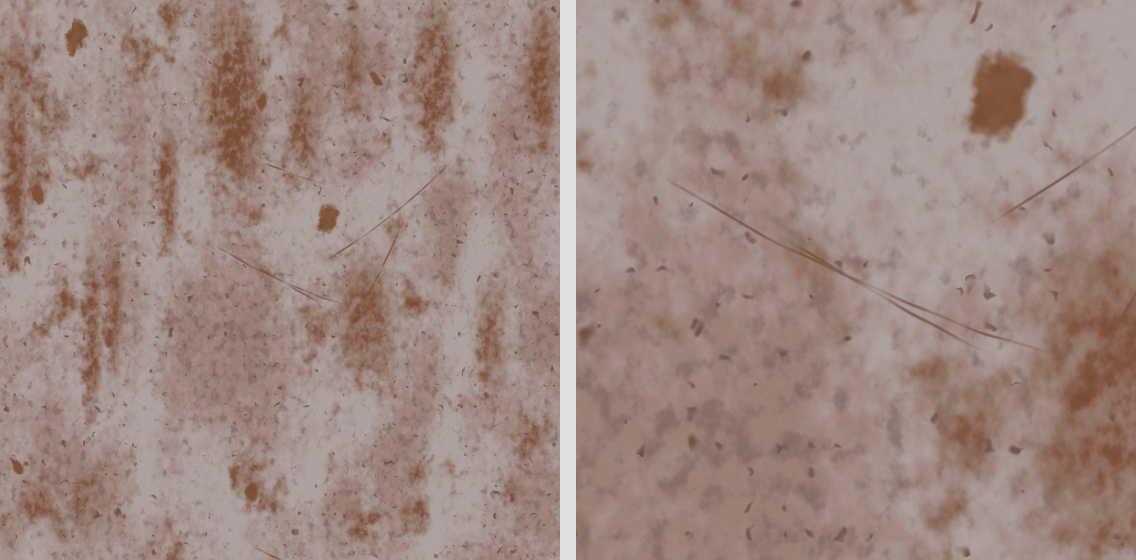
Left, the full canvas; right, a detail of the centre.
Give the GLSL for this texture, as a WebGL 2 fragment shader.

```glsl
#version 300 es
precision highp float;

uniform vec2 u_resolution;
out vec4 fragColor;

vec2 hash(vec2 c) {
    vec3 q = fract(c.xyx * vec3(0.1031, 0.1030, 0.0973));
    q += dot(q, q.yzx + 33.33);
    return fract((q.xx + q.yz) * q.zy);
}

float corner(vec2 cell, vec2 offset) {
    return dot(hash(cell) * 2.0 - 1.0, offset);
}

float gradientNoise(vec2 p) {
    vec2 i = floor(p), f = fract(p), e = vec2(1.0, 0.0);
    vec2 u = f * f * f * (f * (f * 6.0 - 15.0) + 10.0);
    return mix(mix(corner(i, f), corner(i + e, f - e), u.x),
               mix(corner(i + e.yx, f - e.yx), corner(i + 1.0, f - 1.0), u.x), u.y);
}

float fbm(vec2 p) {
    float sum = 0.0, amp = 1.0;
    for (int i = 0; i < 4; i++) {
        sum += amp * gradientNoise(p);
        p = mat2(1.6, 1.2, -1.2, 1.6) * p + 17.3;
        amp *= 0.55;
    }
    return sum;
}

vec2 rotate(vec2 p, float a) {
    return mat2(cos(a), -sin(a), sin(a), cos(a)) * p;
}

// One ragged, soft pit in some of the cells of a grid
float pits(vec2 p, float scale, float chance) {
    vec2 q = p * scale;
    q += 0.4 * vec2(gradientNoise(q * 2.3), gradientNoise(q * 2.3 + 41.0));
    vec2 cell = floor(q), h = hash(cell + scale), k = hash(cell + scale + 57.0);
    vec2 d = rotate(fract(q) - 0.35 - 0.3 * h, 3.1 * k.y) * vec2(1.0, 1.4);
    float r = 0.16 + 0.18 * k.y * k.y;
    return step(k.x, chance) * (1.0 - smoothstep(0.2 * r, r, length(d)));
}

// Soft upright runs of rust
float streaks(vec2 p, float ragged) {
    float rust = 0.0;
    for (int i = 0; i < 11; i++) {
        vec2 h = hash(vec2(i, 7)), k = hash(vec2(i, 19));
        vec2 center = vec2((float(i) + h.x) / 11.0, 0.35 + 0.55 * h.y);
        vec2 size = vec2(mix(0.018, 0.065, k.x * k.x), mix(0.09, 0.21, k.y));
        vec2 e = abs(p - center + ragged * vec2(0.012, 0.06)) / size;
        float body = exp(-e.x * e.x * 1.2) * (1.0 - smoothstep(0.2, 1.4, e.y));
        rust = max(rust, body * mix(0.6, 1.0, k.y));
    }
    return rust;
}

// Solid flakes with an uneven rim
float flakes(vec2 p, float ragged) {
    float mask = 0.0;
    for (int i = 0; i < 7; i++) {
        vec2 h = hash(vec2(i, 43)), k = hash(vec2(i, 71));
        vec2 d = rotate(p - h, 1.4 * k.x - 0.7) * vec2(1.9, 1.0);
        float r = mix(0.014, 0.036, k.y * k.y);
        mask = max(mask, 1.0 - smoothstep(0.6, 1.15, length(d) / r + 1.1 * ragged));
    }
    return mask;
}

// Hair-thin bent scratches
float scratches(vec2 p) {
    float mask = 0.0, soft = 1.0 / u_resolution.y;
    p += 0.002 * gradientNoise(p * 25.0);
    for (int i = 0; i < 6; i++) {
        vec2 h = hash(vec2(i, 101)), k = hash(vec2(i, 131));
        vec2 q = rotate(p - vec2(0.3 + 0.6 * h.x, 0.8 * h.y), mix(-0.7, 1.15, k.x));
        float len = mix(0.12, 0.32, k.y);
        float d = abs(q.y + (h.y - 0.2) * q.x * (len - q.x));
        float ends = smoothstep(0.0, 0.03, q.x) * (1.0 - smoothstep(len - 0.05, len, q.x));
        mask = max(mask, ends * (1.0 - smoothstep(0.0, 0.0009 + soft, d)));
    }
    return mask * smoothstep(-0.5, 0.3, gradientNoise(p * 40.0));
}

void main() {
    vec2 p = gl_FragCoord.xy / u_resolution.y;
    float clouds = fbm(p * vec2(6.0, 4.0) + 3.0);
    float grain = fbm(p * vec2(64.0, 54.0));
    float flecks = fbm(p * vec2(85.0, 62.0) + 23.0);
    float ragged = fbm(p * 28.0 + 9.0);
    float wipes = smoothstep(0.05, 0.5, gradientNoise(p * vec2(11.0, 1.3) + 5.0));

    // Faded paint with warm clouds and pale upright wipes
    float warmth = 1.1 * clouds + 0.45 * flecks + 0.4 * ragged - 0.6 * wipes;
    vec3 color = mix(vec3(0.68, 0.635, 0.63), vec3(0.61, 0.495, 0.455), smoothstep(-0.6, 0.65, warmth));
    float worn = smoothstep(0.02, 0.7, grain + 0.4 * clouds - 0.2 * wipes);
    color = mix(color, vec3(0.48, 0.39, 0.37), 0.68 * worn);

    // Rust: a soft stain, then dust that gathers along the grain
    float patches = smoothstep(-0.02, 0.65, fbm(p * vec2(8.0, 5.0) + 31.0) + 0.2 * ragged);
    float rust = max(streaks(p, ragged), 0.7 * patches) * (1.0 - 0.4 * wipes);
    color = mix(color, vec3(0.555, 0.425, 0.37), 0.65 * smoothstep(0.1, 0.7, rust));
    float dust = rust * (0.8 + 0.8 * flecks + 0.7 * ragged + 0.3 * grain);
    vec3 rustColor = mix(vec3(0.545, 0.395, 0.33), vec3(0.47, 0.285, 0.185), smoothstep(0.35, 0.95, dust));
    color = mix(color, rustColor, 0.9 * smoothstep(0.12, 0.7, dust));

    // Pits, flakes and scratches
    float crowd = smoothstep(-0.3, 0.7, clouds + 0.9 * ragged);
    color = mix(color, vec3(0.4, 0.3, 0.27), 0.7 * pits(p, 56.0, 0.06 + 0.3 * crowd));
    color = mix(color, vec3(0.4, 0.26, 0.21), 0.75 * pits(p, 31.0, 0.03 + 0.2 * crowd));
    color = mix(color, vec3(0.48, 0.3, 0.19) + 0.05 * grain, 0.9 * flakes(p, ragged));
    color = mix(color, vec3(0.42, 0.27, 0.21), 0.75 * scratches(p));

    fragColor = vec4(color + 0.015 * gradientNoise(p * 190.0), 1.0);
}
```
